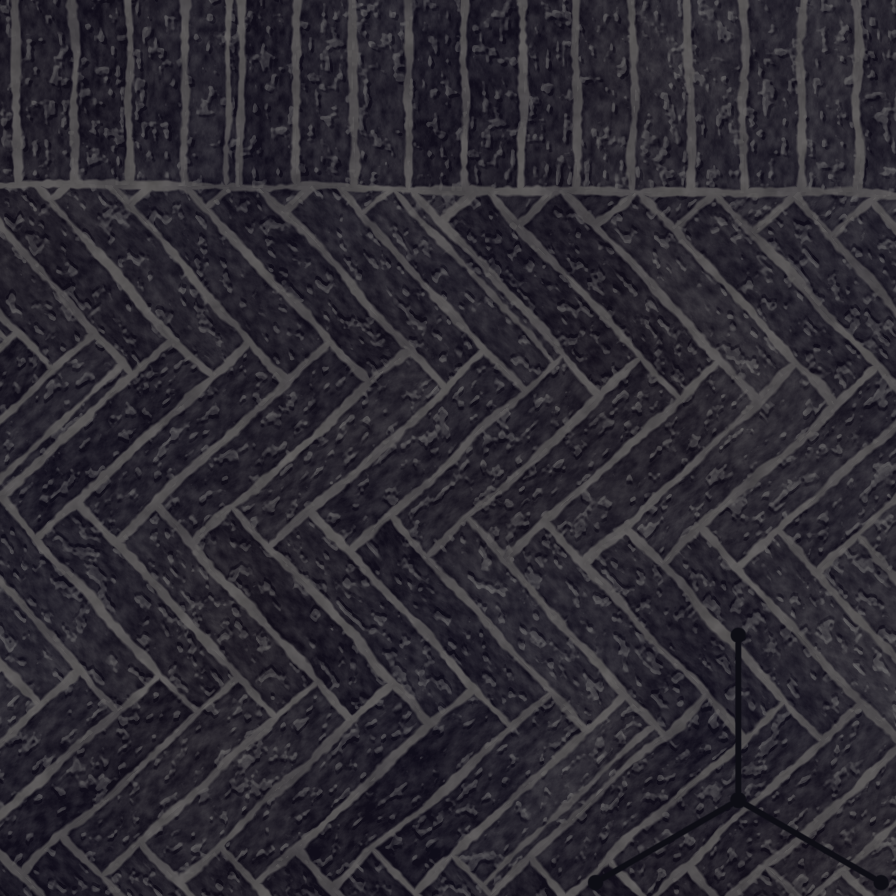
This texture is drawn by a WebGL 2 fragment shader. Its source:

```glsl
#version 300 es
// Dark herringbone brick paving under a course of upright bricks, with a thin three-legged rod stand.
precision highp float;

uniform vec2 u_resolution;
out vec4 fragColor;

const vec3 SOOT = vec3(0.065, 0.05, 0.09);
const vec3 MORTAR = vec3(0.37, 0.36, 0.36);
const vec3 ROD = vec3(0.05, 0.05, 0.08);
const float BRICK_WIDTH = 0.0617;
const float BRICK_RATIO = 4.3;      // length over width
const float TILT = 0.829;           // angle of the falling bricks
const float COURSE_PITCH = 0.0625;  // sixteen upright bricks across

struct Brick {
    float edge;   // distance to the nearest brick edge, positive inside
    vec2 local;   // x along the brick, y across it
    vec2 id;
};

float hash(vec2 p) {
    vec3 q = fract(p.xyx * vec3(0.1031, 0.103, 0.0973));
    q += dot(q, q.yzx + 33.33);
    return fract((q.x + q.y) * q.z);
}

float noise(vec2 p) {
    vec2 i = floor(p), f = fract(p);
    f = f * f * (3.0 - 2.0 * f);
    return mix(mix(hash(i), hash(i + vec2(1, 0)), f.x),
               mix(hash(i + vec2(0, 1)), hash(i + vec2(1, 1)), f.x), f.y);
}

float fbm(vec2 p) {
    float sum = 0.0, gain = 0.53;
    for (int i = 0; i < 4; i++) {
        sum += gain * noise(p);
        p = p * 2.03 + 17.3;
        gain *= 0.5;
    }
    return sum;
}

float boxInside(vec2 p, vec2 halfSize) {
    vec2 d = halfSize - abs(p);
    return min(d.x, d.y);
}

// Falling and rising bricks share one lattice; keep the one that holds the point.
Brick herringbone(vec2 p, float ratio) {
    Brick best = Brick(-10.0, vec2(0), vec2(0));
    vec2 halfSize = 0.5 * vec2(ratio, 1.0);
    float band = floor((p.x - p.y) / (2.0 * ratio));
    for (int i = 0; i < 2; i++) {
        float k = band + float(i);
        vec2 q = p - k * vec2(ratio, -ratio);
        float row = floor(q.y), column = floor(q.x - ratio);
        vec2 falling = q - row - halfSize;
        vec2 rising = (q - column - vec2(ratio + 0.5, 1.0 - 0.5 * ratio)).yx;
        float a = boxInside(falling, halfSize), b = boxInside(rising, halfSize);
        if (a > best.edge) best = Brick(a, falling, vec2(2.0 * k, row));
        if (b > best.edge) best = Brick(b, rising, vec2(2.0 * k + 1.0, column));
    }
    return best;
}

Brick uprightCourse(vec2 p, float pitch) {
    float column = floor(p.x / pitch);
    float x = p.x - (column + 0.5) * pitch;
    return Brick(0.5 * pitch - abs(x), vec2(p.y, x), vec2(column, 91.0));
}

// Pale chips, longer along the brick than across it.
float chips(vec2 p) {
    return smoothstep(0.62, 0.8, noise(p * vec2(85, 150)) * 0.75 + 0.25 * noise(p * 260.0));
}

float segment(vec2 p, vec2 end) {
    return length(p - end * clamp(dot(p, end) / dot(end, end), 0.0, 1.0));
}

float rodStand(vec2 p, float reach) {
    float d = length(p) - 0.009;
    for (int i = 0; i < 3; i++) {
        float angle = radians(90.0 + 120.0 * float(i));
        vec2 end = reach * vec2(cos(angle), sin(angle));
        d = min(d, min(segment(p, end) - 0.0033, length(p - end) - 0.0085));
    }
    return d;
}

void main() {
    vec2 uv = gl_FragCoord.xy / u_resolution;
    float pixel = 1.0 / u_resolution.y;
    vec2 warped = uv + 0.007 * (vec2(noise(uv * 17.0), noise(uv * 17.0 + 40.0)) - 0.5);

    // Lay the bricks on either side of the level joint
    float ledge = warped.y - 0.793 + 0.009 * uv.x;
    vec2 d = (warped - vec2(0.3685, 0.616)) / BRICK_WIDTH;
    vec2 axes = vec2(d.x * cos(TILT) - d.y * sin(TILT), d.x * sin(TILT) + d.y * cos(TILT));
    Brick brick = herringbone(axes + vec2(BRICK_RATIO, 1.0), BRICK_RATIO);
    brick.edge *= BRICK_WIDTH;
    brick.local *= BRICK_WIDTH;
    if (ledge > 0.0) brick = uprightCourse(warped - vec2(0.0195, 0.0), COURSE_PITCH);
    float tint = hash(brick.id + 60.0);
    if (tint > 0.96) brick.edge = min(brick.edge, abs(brick.local.y - 0.016) + 0.001);
    float edge = min(brick.edge, abs(ledge));

    // Brick face: broad shade, fine grain, embossed chips
    vec2 face = brick.local + 3.0 * vec2(tint, hash(brick.id + 80.0));
    float chip = chips(face);
    float shade = 0.22 + 0.14 * (tint - 0.5) + 0.3 * (fbm(uv * 5.0) - 0.5);
    shade += 0.13 * smoothstep(0.4, 1.0, uv.x) + 0.55 * (fbm(face * vec2(90, 140)) - 0.5);
    shade += 0.5 * chip - 0.22 * chips(face + vec2(0.003, -0.003));
    shade -= 0.1 * (1.0 - smoothstep(0.004, 0.011, edge));
    vec3 color = mix(SOOT, MORTAR, clamp(shade, 0.0, 1.0));
    color += vec3(-0.006, 0.0, 0.012) * fbm(uv * 4.0 + 9.0);

    // Worn mortar with ragged edges
    float joint = 0.0022 + 0.0035 * noise(uv * 38.0) + 0.0025 * (noise(uv * 150.0) - 0.5);
    float fill = 1.0 - smoothstep(joint - pixel, joint + pixel + 0.0012, edge);
    vec3 mortar = MORTAR * (0.82 + 0.3 * fbm(uv * 70.0));
    color = mix(color, mortar, fill * mix(0.65, 1.0, noise(uv * 24.0 + 5.0)));

    // Rod stand
    float stand = rodStand(uv - vec2(0.824, 0.107), 0.184);
    color = mix(color, ROD, 1.0 - smoothstep(-pixel, pixel, stand));
    fragColor = vec4(color, 1.0);
}
```
